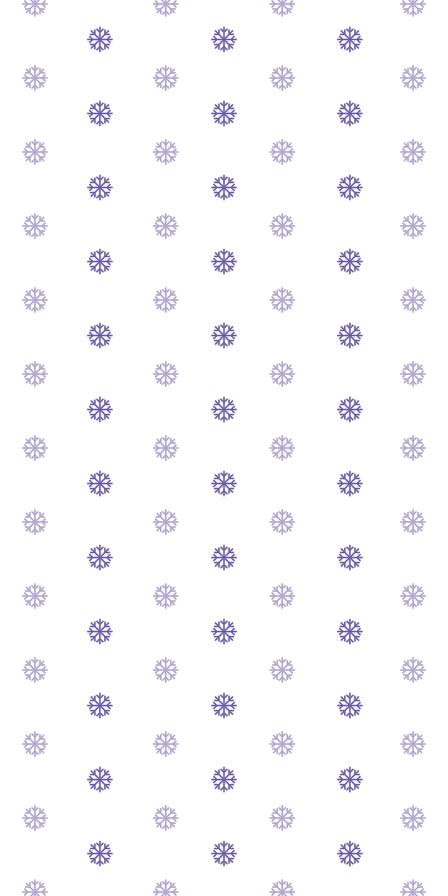
This pattern is drawn by a Shadertoy shader. Its source:

```glsl
// Columns of small eight-armed snowflakes on white, alternating pale lilac and deep violet.
// Each flake is one arm and one side branch, folded around the centre by angle;
// rows repeat by rounding, and the violet columns are shifted by about half a row.

float segmentDistance(vec2 p, vec2 a, vec2 b) {
    vec2 pa = p - a, ba = b - a;
    return length(pa - ba * clamp(dot(pa, ba) / dot(ba, ba), 0.0, 1.0));
}

// Distance to the centre lines of a flake of radius 1
float snowflakeDistance(vec2 p) {
    float sector = radians(45.0);
    float angle = atan(p.y, p.x);
    angle = abs(angle - sector * round(angle / sector));
    vec2 q = length(p) * vec2(cos(angle), sin(angle));
    float arm = segmentDistance(q, vec2(0.0), vec2(0.94, 0.0));
    float branch = segmentDistance(q, vec2(0.56, 0.0), vec2(0.79, 0.23));
    return min(arm, branch);
}

void mainImage(out vec4 fragColor, in vec2 fragCoord) {
    // Canvas width is one unit, origin at the centre
    vec2 p = (fragCoord - 0.5 * iResolution.xy) / iResolution.x;
    float pixel = 1.0 / iResolution.x;

    float columns[7] = float[7](-0.422, -0.277, -0.130, 0.0, 0.130, 0.281, 0.422);
    float rowHeight = 0.1652;
    float radius = 0.0285;
    float halfLine = 0.0018;
    vec3 color = vec3(1.0);

    for (int i = 0; i < 7; i++) {
        bool isViolet = i % 2 == 1;
        vec2 local = p - vec2(columns[i], isViolet ? 0.0859 : 0.0);
        local.y -= rowHeight * round(local.y / rowHeight);

        float d = snowflakeDistance(local / radius) * radius - halfLine;
        float coverage = 1.0 - smoothstep(-0.75 * pixel, 0.75 * pixel, d);
        vec3 ink = isViolet ? vec3(0.40, 0.34, 0.65) : vec3(0.67, 0.63, 0.81);
        color = mix(color, ink, coverage);
    }

    fragColor = vec4(color, 1.0);
}
```
